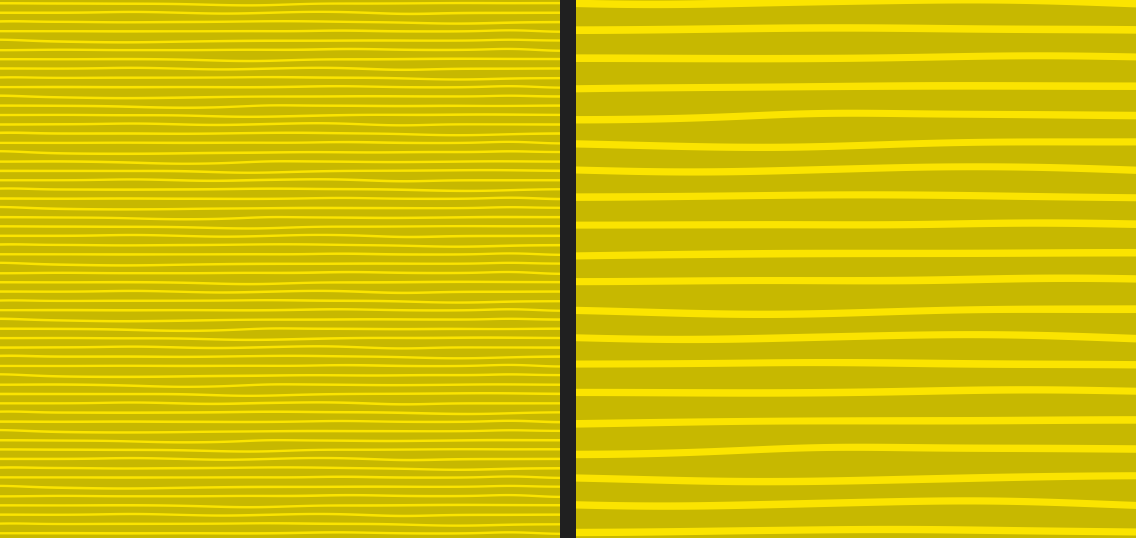
Left, the full canvas; right, a detail of the centre.
A WebGL 1 fragment shader for this pattern:

```glsl
precision highp float;

uniform vec2 u_resolution;

const vec3 GROUND_COLOR = vec3(0.78, 0.72, 0.0);
const vec3 LINE_COLOR = vec3(0.985, 0.895, 0.0);

// Vertical lengths are in line pitches, horizontal ones in canvas widths.
const float LINES_DOWN = 57.88;
const float FIRST_LINE = 0.375;
const float LINE_WIDTH = 0.262;
const float WIDTH_VARIATION = 0.03;
const float SHAPES = 6.0;
const float TILE_LINES = 24.0;
const float WOBBLE = 0.05;
const float WOBBLE_CELLS = 9.0;

float hash(vec2 p) {
  return fract(sin(dot(p, vec2(127.1, 311.7))) * 4375.85);
}

// Smooth noise along a line, wrapping at the canvas sides.
float lineNoise(float x, float seed) {
  float cell = floor(x * WOBBLE_CELLS);
  float t = smoothstep(0.0, 1.0, fract(x * WOBBLE_CELLS));
  float a = hash(vec2(mod(cell, WOBBLE_CELLS), seed));
  float b = hash(vec2(mod(cell + 1.0, WOBBLE_CELLS), seed));
  return mix(a, b, t) - 0.5;
}

float bump(float x, float center, float spread) {
  float t = (x - center) / spread;
  return exp(-t * t);
}

// Each shape bends the line downward for positive values.
float centerDip(float x) {
  return 0.20 * bump(x, 0.445, 0.10) - 0.06 * bump(x, 0.85, 0.12);
}

float doubleWave(float x) {
  return -0.09 * bump(x, 0.235, 0.07) + 0.08 * bump(x, 0.39, 0.07)
       - 0.10 * bump(x, 0.57, 0.08) + 0.12 * bump(x, 0.72, 0.07);
}

float rightDip(float x) {
  return -0.08 * bump(x, 0.02, 0.05) - 0.08 * bump(x, 0.50, 0.10)
       + 0.17 * bump(x, 0.82, 0.10);
}

float rightRise(float x) {
  return -0.10 * bump(x, 0.61, 0.08) - 0.10 * bump(x, 0.91, 0.05)
       + 0.06 * bump(x, 1.0, 0.04);
}

float leftDrop(float x) {
  return 0.17 * bump(x, 0.22, 0.17) - 0.12 * bump(x, 0.0, 0.06)
       - 0.09 * bump(x, 0.91, 0.05);
}

float longSag(float x) {
  return 0.23 * bump(x, 0.33, 0.13) - 0.08 * bump(x, 0.48, 0.06)
       + 0.05 * bump(x, 0.70, 0.08);
}

float lineOffset(float x, float tileLine) {
  float shape = mod(tileLine, SHAPES);
  float offset;
  if (shape < 0.5) offset = centerDip(x);
  else if (shape < 1.5) offset = doubleWave(x);
  else if (shape < 2.5) offset = rightDip(x);
  else if (shape < 3.5) offset = rightRise(x);
  else if (shape < 4.5) offset = leftDrop(x);
  // The first sag of every tile is replaced by a flatter line.
  else offset = tileLine < SHAPES ? rightRise(x) : longSag(x);
  return offset + WOBBLE * lineNoise(x, tileLine);
}

void main() {
  vec2 uv = gl_FragCoord.xy / u_resolution;

  // Nearest line, counted from the top
  float y = (1.0 - uv.y) * LINES_DOWN - FIRST_LINE;
  float line = floor(y + 0.5);
  float tileLine = floor(mod(line + 0.5, TILE_LINES));

  // Hand-drawn stroke with a pixel-wide soft edge
  float dist = abs(y - line - lineOffset(uv.x, tileLine));
  float width = LINE_WIDTH + WIDTH_VARIATION * lineNoise(uv.x, tileLine + 40.0);
  float pixel = LINES_DOWN / u_resolution.y;
  float coverage = clamp((0.5 * width - dist) / pixel + 0.5, 0.0, 1.0);

  gl_FragColor = vec4(mix(GROUND_COLOR, LINE_COLOR, coverage), 1.0);
}
```
